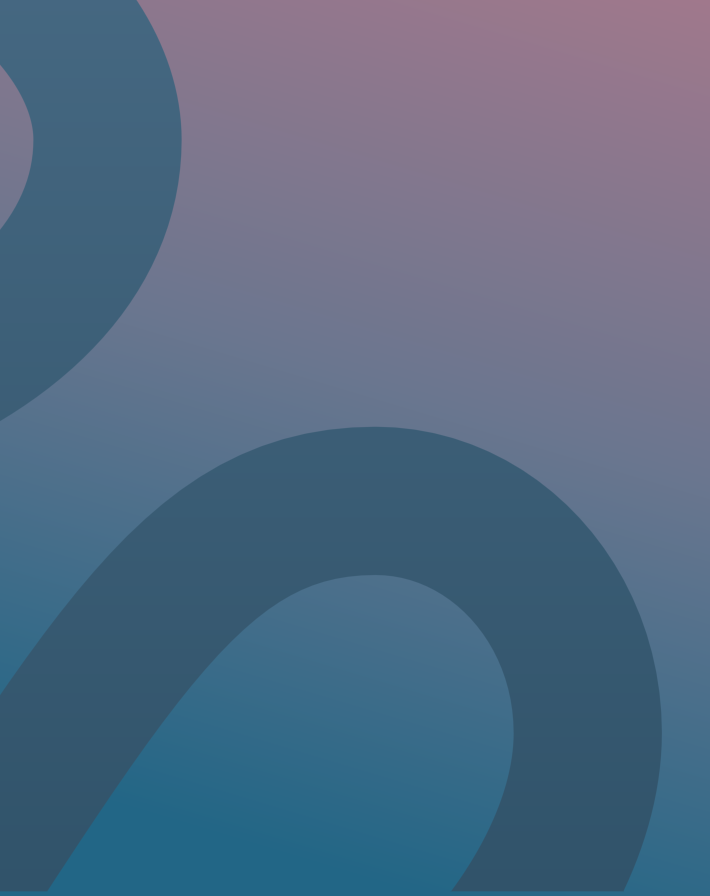
A WebGL 2 fragment shader for this background:

```glsl
#version 300 es
precision highp float;

#define HALF_WIDTH 0.0827
#define TILT 0.3
#define LOW_STOP 0.14
#define MID_STOP 0.70
#define HIGH_STOP 1.234
#define BASE_STRIP 0.0052
#define CURVE_STEPS 24
#define BLUE vec3(0.133, 0.400, 0.525)
#define SLATE vec3(0.416, 0.463, 0.560)
#define ROSE vec3(0.627, 0.470, 0.549)
#define BAND_LOW vec3(0.190, 0.325, 0.415)
#define BAND_HIGH vec3(0.270, 0.405, 0.505)

uniform vec2 u_resolution;
out vec4 fragColor;

float segmentDistance(vec2 p, vec2 a, vec2 b) {
    vec2 ab = b - a;
    float t = clamp(dot(p - a, ab) / dot(ab, ab), 0.0, 1.0);
    return length(p - a - ab * t);
}

vec2 bezier(vec2 a, vec2 b, vec2 c, vec2 d, float t) {
    float s = 1.0 - t;
    return s * s * s * a + 3.0 * s * s * t * b + 3.0 * s * t * t * c + t * t * t * d;
}

// Distance to a cubic curve, walked in short chords
float curveDistance(vec2 p, vec2 a, vec2 b, vec2 c, vec2 d) {
    float nearest = 1e3;
    vec2 previous = a;
    for (int i = 1; i <= CURVE_STEPS; i++) {
        vec2 next = bezier(a, b, c, d, float(i) / float(CURVE_STEPS));
        nearest = min(nearest, segmentDistance(p, previous, next));
        previous = next;
    }
    return nearest;
}

// Centre line of the ribbon: an arch below, a bend at the upper left
float ribbonDistance(vec2 p) {
    vec2 crown = vec2(0.419, 0.441);
    vec2 shoulder = vec2(0.656, 0.182);
    vec2 bend = vec2(0.120, 0.844);
    float d = curveDistance(p, crown, vec2(0.247, 0.441), vec2(0.156, 0.315), vec2(-0.026, 0.036));
    d = min(d, curveDistance(p, crown, vec2(0.549, 0.441), vec2(0.656, 0.326), shoulder));
    d = min(d, curveDistance(p, shoulder, vec2(0.656, 0.102), vec2(0.618, 0.017), vec2(0.560, -0.057)));
    d = min(d, curveDistance(p, bend, vec2(0.120, 0.896), vec2(0.094, 0.954), vec2(0.039, 1.007)));
    d = min(d, curveDistance(p, bend, vec2(0.120, 0.746), vec2(0.059, 0.661), vec2(-0.044, 0.600)));
    return d - HALF_WIDTH;
}

// Tilted gradient with three stops
vec3 backdrop(vec2 p) {
    float h = p.y + TILT * p.x;
    vec3 lower = mix(BLUE, SLATE, clamp((h - LOW_STOP) / (MID_STOP - LOW_STOP), 0.0, 1.0));
    return mix(lower, ROSE, clamp((h - MID_STOP) / (HIGH_STOP - MID_STOP), 0.0, 1.0));
}

void main() {
    vec2 p = gl_FragCoord.xy / u_resolution.y;
    float pixel = 1.0 / u_resolution.y;

    // The ribbon stops just above the lower edge
    float shape = max(ribbonDistance(p), BASE_STRIP - p.y);
    float coverage = 1.0 - smoothstep(-0.75 * pixel, 0.75 * pixel, shape);

    vec3 color = mix(backdrop(p), mix(BAND_LOW, BAND_HIGH, p.y), coverage);
    fragColor = vec4(color, 1.0);
}
```
